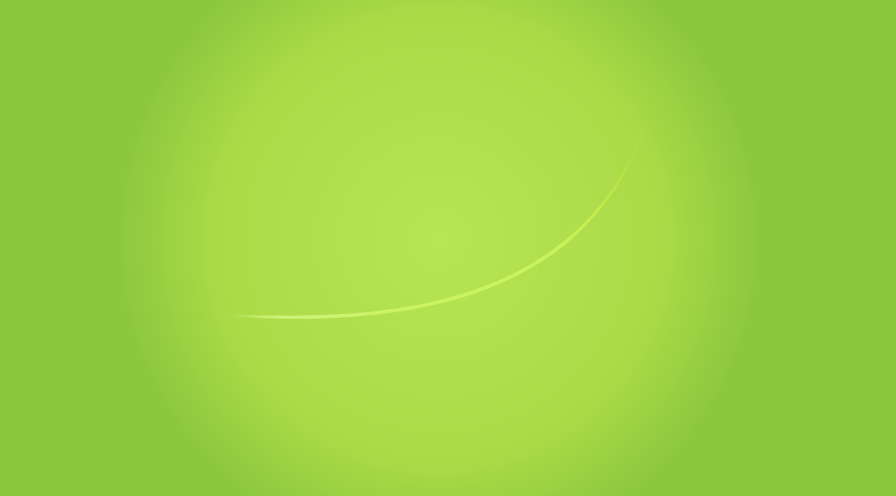
A Shadertoy shader for this background:

```glsl
#define GLOW_CENTER vec2(-0.0188, 0.0188)
#define GLOW_RADIUS 0.648
#define GLOW_KNEE 0.70
#define CORE_COLOR vec3(0.714, 0.902, 0.333)
#define MID_COLOR vec3(0.667, 0.855, 0.275)
#define RIM_COLOR vec3(0.549, 0.784, 0.245)
#define ARC_PALE vec3(0.800, 0.950, 0.480)
#define ARC_LIME vec3(0.790, 0.955, 0.370)
#define ARC_GOLD vec3(0.750, 0.905, 0.240)
#define ARC_HALF_WIDTH 0.0036
#define ARC_STEPS 48

// Cubic curve sweeping up to the right
vec2 arcPoint(float t) {
    const vec2 start = vec2(-0.467, -0.134);
    const vec2 pullA = vec2(-0.080, -0.160);
    const vec2 pullB = vec2(0.300, -0.106);
    const vec2 end = vec2(0.413, 0.293);
    float s = 1.0 - t;
    return s * s * s * start + 3.0 * s * s * t * pullA
         + 3.0 * s * t * t * pullB + t * t * t * end;
}

// Distance to the arc in x, curve parameter of the nearest point in y
vec2 arcDistance(vec2 p) {
    vec2 nearest = vec2(1e3, 0.0);
    vec2 a = arcPoint(0.0);
    for (int i = 1; i <= ARC_STEPS; i++) {
        vec2 b = arcPoint(float(i) / float(ARC_STEPS));
        vec2 edge = b - a;
        float h = clamp(dot(p - a, edge) / dot(edge, edge), 0.0, 1.0);
        float d = length(p - a - edge * h);
        if (d < nearest.x) nearest = vec2(d, (float(i) - 1.0 + h) / float(ARC_STEPS));
        a = b;
    }
    return nearest;
}

// Three-stop radial gradient
vec3 radialGlow(vec2 p) {
    float r = length(p - GLOW_CENTER) / GLOW_RADIUS;
    vec3 inner = mix(CORE_COLOR, MID_COLOR, clamp(r / GLOW_KNEE, 0.0, 1.0));
    return mix(inner, RIM_COLOR, clamp((r - GLOW_KNEE) / (1.0 - GLOW_KNEE), 0.0, 1.0));
}

void mainImage(out vec4 fragColor, in vec2 fragCoord) {
    vec2 p = (fragCoord - 0.5 * iResolution.xy) / iResolution.y;
    float pixel = 1.0 / iResolution.y;
    vec3 color = radialGlow(p);

    // Tapered stroke, fading out at both tips
    vec2 arc = arcDistance(p);
    float t = arc.y;
    float halfWidth = ARC_HALF_WIDTH * mix(0.65, 1.0, smoothstep(0.0, 0.2, t))
                    * mix(1.0, 0.45, smoothstep(0.65, 1.0, t));
    float stroke = clamp((halfWidth - arc.x) / pixel + 0.5, 0.0, 1.0);
    float fade = smoothstep(0.0, 0.12, t) * (1.0 - smoothstep(0.75, 1.0, t));
    vec3 tint = mix(ARC_PALE, ARC_LIME, smoothstep(0.1, 0.4, t));
    tint = mix(tint, ARC_GOLD, smoothstep(0.6, 0.92, t));
    color = mix(color, tint, stroke * fade);

    fragColor = vec4(color, 1.0);
}
```
